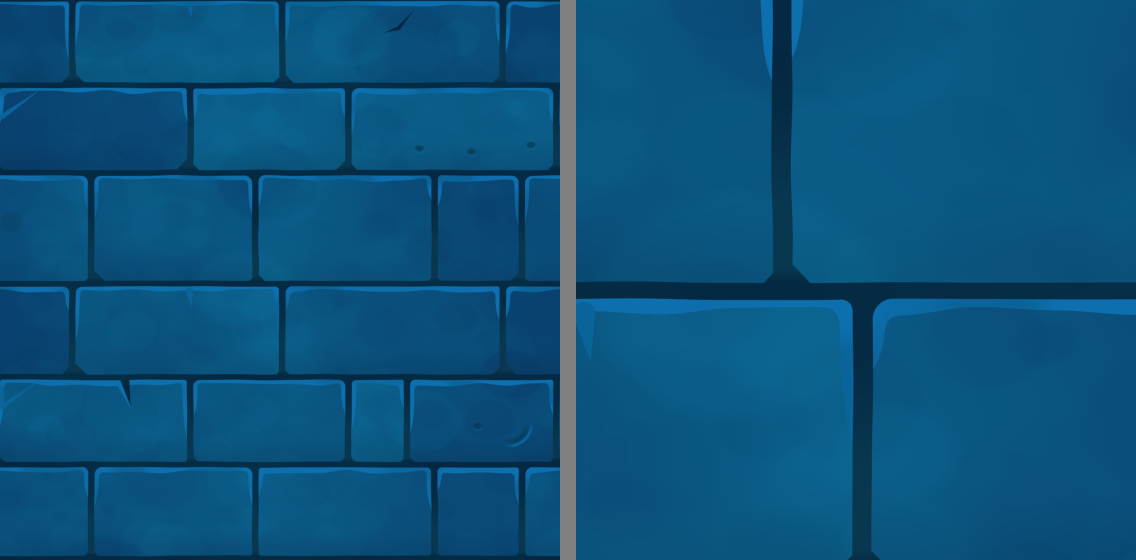
Left: the whole. Right: its middle third, enlarged.
Write a Shadertoy shader that draws this texture.

```glsl
const vec3 DEEP_BLUE = vec3(0.036, 0.255, 0.435);
const vec3 TEAL_BLUE = vec3(0.044, 0.395, 0.565);
const vec3 MORTAR_DARK = vec3(0.018, 0.155, 0.255);
const vec3 MORTAR_TEAL = vec3(0.030, 0.215, 0.310);
const vec3 RIM_SOFT = vec3(0.040, 0.390, 0.600);
const vec3 RIM_BRIGHT = vec3(0.050, 0.435, 0.680);
const vec2 GAP = vec2(0.0058, 0.0050);

// Course boundaries upward, joint patterns, and tone of the brick after each joint
const float COURSES[7] = float[7](0.0, 0.168, 0.324, 0.491, 0.689, 0.845, 1.0);
const vec4 JOINTS[3] = vec4[3](vec4(0.163, 0.456, 0.776, 0.932),
    vec4(0.340, 0.622, 0.727, 0.9935), vec4(0.129, 0.504, 0.898, 0.898));
const vec4 TONES[6] = vec4[6](vec4(0.58, 0.6, 0.5, 0.68), vec4(0.48, 0.75, 0.45, 0.62),
    vec4(0.58, 0.38, 0.32, 0.3), vec4(0.38, 0.55, 0.42, 0.58),
    vec4(0.62, 0.78, 0.5, 0.2), vec4(0.68, 0.6, 0.36, 0.4));

float hash(vec2 p) { return fract(sin(dot(p, vec2(127.1, 311.7))) * 43758.5453); }

// Value noise that wraps over the unit square
float noise(vec2 p, vec2 cells) {
    p *= cells;
    vec2 f = fract(p), lo = mod(floor(p), cells), hi = mod(lo + 1.0, cells);
    f = f * f * (3.0 - 2.0 * f);
    return mix(mix(hash(lo), hash(vec2(hi.x, lo.y)), f.x),
               mix(hash(vec2(lo.x, hi.y)), hash(hi), f.x), f.y);
}

// Overlapping round brush dabs, each lighter or darker
float dabs(vec2 p, vec2 cells) {
    p *= cells;
    float tone = 0.0;
    for (int k = 0; k < 9; k++) {
        vec2 cell = floor(p) + vec2(k % 3 - 1, k / 3 - 1), id = mod(cell, cells);
        vec2 center = cell + vec2(hash(id + 3.1), hash(id + 7.7));
        float radius = mix(0.3, 0.75, hash(id + 13.3)), edge = mix(0.04, 0.3, hash(id + 19.9));
        tone += (1.0 - smoothstep(radius - edge, radius, length(p - center))) * (hash(id + 29.5) - 0.5);
    }
    return tone;
}

float roundBox(vec2 p, vec2 halfSize, float radius) {
    vec2 q = abs(p) - halfSize + radius;
    return length(max(q, 0.0)) + min(max(q.x, q.y), 0.0) - radius;
}
float smoothMin(float a, float b, float k) {
    float h = max(k - abs(a - b), 0.0) / k;
    return min(a, b) - h * h * k * 0.25;
}
float cover(float d, float soft) { return 1.0 - smoothstep(-soft, soft, d); }

// Stroke that tapers from a to b
float stroke(vec2 p, vec2 a, vec2 b, float width) {
    float h = clamp(dot(p - a, b - a) / dot(b - a, b - a), 0.0, 1.0);
    return length(p - mix(a, b, h)) - width * (1.0 - h);
}

// Chips, cracks, pits and a scoop painted over the bricks
vec3 addWear(vec3 color, vec2 uv, float px) {
    for (int i = 0; i < 2; i++) {
        vec2 q = uv + vec2(0.0, 0.518 * float(i));
        float chip = stroke(q, vec2(0.004, 0.792), vec2(0.075, 0.842), 0.0045);
        float notch = stroke(q, vec2(0.338, 0.998), vec2(0.342, 0.970), 0.007);
        color = mix(color, RIM_SOFT, cover(min(chip, notch), px));
    }
    float lip = stroke(uv, vec2(0.211, 0.319), vec2(0.233, 0.271), 0.005);
    float cut = stroke(uv, vec2(0.223, 0.322), vec2(0.233, 0.277), 0.008);
    cut = min(cut, stroke(uv, vec2(0.712, 0.950), vec2(0.738, 0.981), 0.0035));
    cut = min(cut, stroke(uv, vec2(0.712, 0.950), vec2(0.687, 0.942), 0.0035));
    color = mix(mix(color, RIM_BRIGHT, cover(lip, px)), MORTAR_DARK, cover(cut, px));
    const vec2 PITS[4] = vec2[4](vec2(0.749, 0.735), vec2(0.842, 0.729), vec2(0.948, 0.741), vec2(0.853, 0.239));
    for (int i = 0; i < 4; i++) {
        vec2 q = (uv - PITS[i]) * vec2(0.8, 1.1);
        color = mix(color, RIM_SOFT, 0.5 * cover(length(q + vec2(-0.001, 0.004)) - 0.006, 0.002));
        color = mix(color, MORTAR_TEAL, 0.7 * cover(length(q) - 0.006, 0.002));
    }
    color = mix(color, MORTAR_TEAL, 0.25 * cover(length(uv - vec2(0.02, 0.603)) - 0.019, 0.006));
    vec2 s = uv - vec2(0.910, 0.243);
    float sector = smoothstep(-0.01, 0.012, s.x) * smoothstep(0.0, 0.015, -s.y);
    color = mix(color, MORTAR_TEAL, 0.6 * sector * cover(abs(length(s) - 0.031) - 0.004, 0.004));
    return mix(color, RIM_SOFT, sector * cover(abs(length(s) - 0.039) - 0.0025, px));
}

void mainImage(out vec4 fragColor, in vec2 fragCoord) {
    vec2 uv = fragCoord / iResolution.xy, p = fract(uv - vec2(0.0, 0.0026));
    float px = 0.8 / iResolution.y;
    vec2 w = fract(p + 0.0018 * (vec2(noise(p, vec2(23.0)), noise(p + 0.37, vec2(19.0))) - 0.5));
    // Find the course and the nearest joint on each side
    int row = 0;
    for (int i = 1; i < 6; i++) if (w.y >= COURSES[i]) row = i;
    vec4 joints = JOINTS[row % 3];
    if (row == 4) joints.z = joints.y;
    float left = 1.0, right = 1.0, brickTone = 0.5;
    vec2 id = vec2(0.0);
    for (int i = 0; i < 4; i++) {
        float d = fract(w.x - joints[i]);
        if (d < left) { left = d; id = vec2(joints[i] * 10.0, row); brickTone = TONES[row][i]; }
        right = min(right, fract(joints[i] - w.x));
    }
    float below = w.y - COURSES[row], above = COURSES[row + 1] - w.y;
    // Outline with uneven corners, cut off at the foot
    vec2 local = 0.5 * vec2(left - right, below - above);
    float corner = hash(id + sign(local)), flare = row < 2 ? 0.018 : 0.032;
    float brick = roundBox(local, 0.5 * vec2(left + right, below + above) - GAP, mix(0.004, 0.014, corner));
    brick = max(brick, 0.7 * (mix(0.014, flare, corner) - min(left, right) - below));
    // Painted body, broad washes under brush dabs
    float tone = 0.54 + 1.3 * (brickTone - 0.52) + 0.7 * (noise(p, vec2(4.0, 5.0)) - 0.5);
    tone += 0.3 * dabs(p, vec2(7.0, 9.0)) + 0.2 * dabs(p + 0.21, vec2(15.0, 19.0));
    vec3 body = mix(DEEP_BLUE, TEAL_BLUE, clamp(tone, 0.0, 1.0));
    body *= 1.0 - 0.08 * (1.0 - smoothstep(0.0, 0.06, below));
    // Lit top rim running down both sides with blunt ends
    float topRim = above - GAP.y - mix(0.004, 0.0115, noise(p, vec2(21.0, 6.0)));
    vec2 reach = mix(vec2(0.045), vec2(0.11), vec2(hash(id + 8.1), hash(id + 9.6)));
    vec2 sides = vec2(left, right) - GAP.x - 0.0075 * (1.0 - pow(vec2(above) / reach, vec2(4.0)));
    float rim = smoothMin(topRim, min(sides.x, sides.y), 0.010);
    vec3 rimColor = mix(RIM_SOFT, RIM_BRIGHT, smoothstep(0.15, 0.55, noise(p, vec2(17.0, 31.0))));
    body = mix(body, rimColor, cover(rim, px));
    // Mortar turns teal low in the upright joints
    float upright = smoothstep(0.004, 0.015, min(below, above)) * (1.0 - smoothstep(0.03, 0.14, below));
    vec3 mortar = mix(MORTAR_DARK, MORTAR_TEAL, min(1.0, upright + 0.5 * noise(p, vec2(9.0, 13.0))));
    fragColor = vec4(mix(mortar, addWear(body, uv, px), cover(brick, px)), 1.0);
}
```
